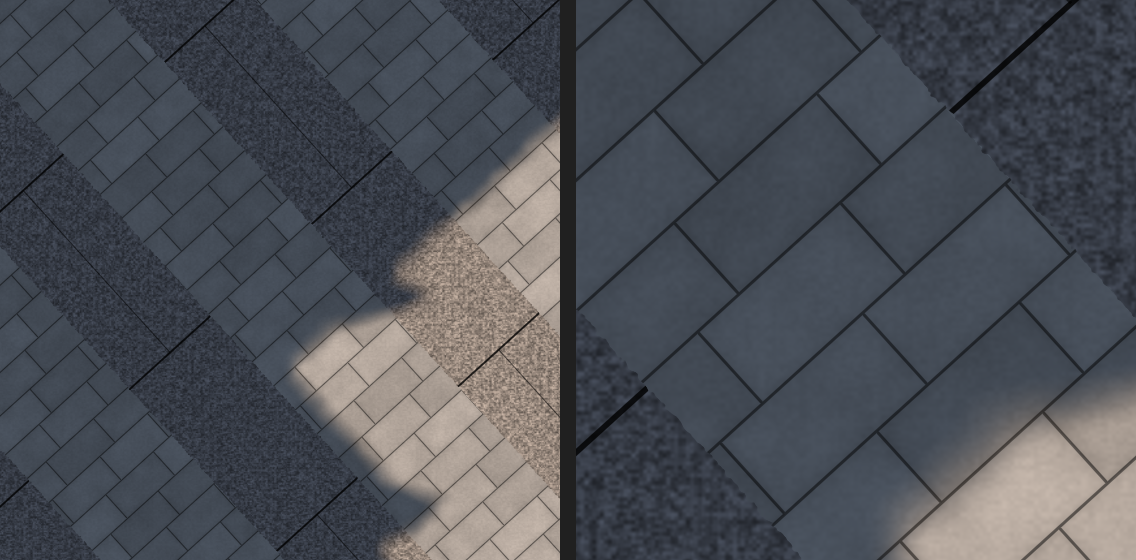
Left, the full canvas; right, a detail of the centre.
This texture is drawn by a WebGL 2 fragment shader. Its source:

```glsl
#version 300 es
precision highp float;
// Diagonal paving: columns of small pavers between speckled granite bands, with a soft patch of sun.
uniform vec2 u_resolution;
out vec4 fragColor;

float hash(vec2 p) {
  return fract(sin(dot(p, vec2(127.1, 311.7))) * 43758.5453);
}

float noise(vec2 p) {
  vec2 i = floor(p), f = fract(p);
  f = f * f * (3.0 - 2.0 * f);
  return mix(mix(hash(i), hash(i + vec2(1, 0)), f.x),
             mix(hash(i + vec2(0, 1)), hash(i + vec2(1, 1)), f.x), f.y);
}

// Coverage of a line of the given half width at distance d
float line(float d, float halfWidth) {
  float aa = 0.7 / min(u_resolution.x, u_resolution.y);
  return 1.0 - smoothstep(halfWidth - aa, halfWidth + aa, d);
}

// Distance to the nearest whole number
float toWhole(float x) {
  return abs(fract(x + 0.5) - 0.5);
}

float bump(float x, float width) {
  return exp(-x * x / (width * width));
}

// Left border of the sunlit patch at height y, measured from the top
float sunBorder(float y) {
  float upper = 1.0 - 1.1 * (y - 0.215);
  float lower = 0.514 + 0.9 * (y - 0.664);
  float border = 0.5 * (upper + lower + sqrt((upper - lower) * (upper - lower) + 0.0006));
  border += 0.1 * bump(y - 0.536, 0.032) + 0.045 * bump(y - 0.898, 0.026);
  return border - 0.13 * smoothstep(0.915, 1.0, y);
}

float sunlight(vec2 q) {
  float slope = (sunBorder(q.y + 0.01) - sunBorder(q.y - 0.01)) / 0.02;
  float d = (q.x - sunBorder(q.y)) / length(vec2(1.0, slope));
  d += 0.012 * (noise(q * 35.0) - 0.5);
  return smoothstep(-0.022, 0.03, d);
}

vec3 pavers(float across, float along, float column, float sun, float grain) {
  float rowPos = (along - 0.666) / 0.0577;
  float row = floor(rowPos);
  // Each row steps back by about a third of a stone
  float start = 0.042 - 0.0365 * row + 0.0495 * max(column + 1.0, 0.0);
  start += 0.009 * (hash(vec2(row, column)) - 0.5);
  float stonePos = (across - start) / 0.1146;
  float d = min(toWhole(rowPos) * 0.0577, toWhole(stonePos) * 0.1146);

  float tone = 0.95 + 0.12 * hash(vec2(floor(stonePos) + 17.0 * column, row));
  tone += 0.1 * (grain - 0.5) + 0.09 * (noise(vec2(across + column, along) * 38.0) - 0.5);
  tone *= 1.0 - 0.1 * exp(-d / 0.004);
  tone *= 1.0 - 0.48 * line(d, 0.0009);
  return tone * mix(vec3(0.265, 0.295, 0.337), vec3(0.69, 0.64, 0.60), sun);
}

vec3 granite(float across, float along, float sun, float grain) {
  float slabPos = (along - 0.28) / 0.3906;
  float tone = 1.0 + 0.85 * (grain - 0.5);
  // Every other slab is split lengthwise
  float split = 1.0 - mod(floor(slabPos), 2.0);
  tone *= 1.0 - 0.6 * split * line(abs(across - 0.0975), 0.0009);
  tone *= 1.0 - 0.82 * line(toWhole(slabPos) * 0.3906, 0.0017);
  return tone * mix(vec3(0.208, 0.228, 0.268), vec3(0.59, 0.53, 0.485), sun);
}

void main() {
  vec2 q = gl_FragCoord.xy / u_resolution;
  q.y = 1.0 - q.y;

  // Axes across and along the bands
  float s = dot(q, vec2(0.741, -0.672));
  float t = dot(q, vec2(0.672, 0.741));
  float column = floor((s - 0.1426) / 0.438);
  float across = s - 0.1426 - column * 0.438;

  float grain = 0.55 * noise(q * 250.0) + 0.45 * noise(q * 430.0 + 31.0);
  float sun = sunlight(q);

  // Granite fills the first part of each period, with a slightly ragged edge
  float edge = abs(across - 0.0975) - 0.0975;
  edge = min(edge, 0.438 - across) + 0.004 * (grain - 0.5);
  float isGranite = line(edge, 0.0);
  vec3 color = mix(pavers(across - 0.195, t, column, sun, grain),
                   granite(across, t, sun, grain), isGranite);

  // Warm fringe along the border of the shade
  color += vec3(0.03, 0.005, -0.02) * sun * (1.0 - sun) * 2.0;
  fragColor = vec4(color, 1.0);
}
```
